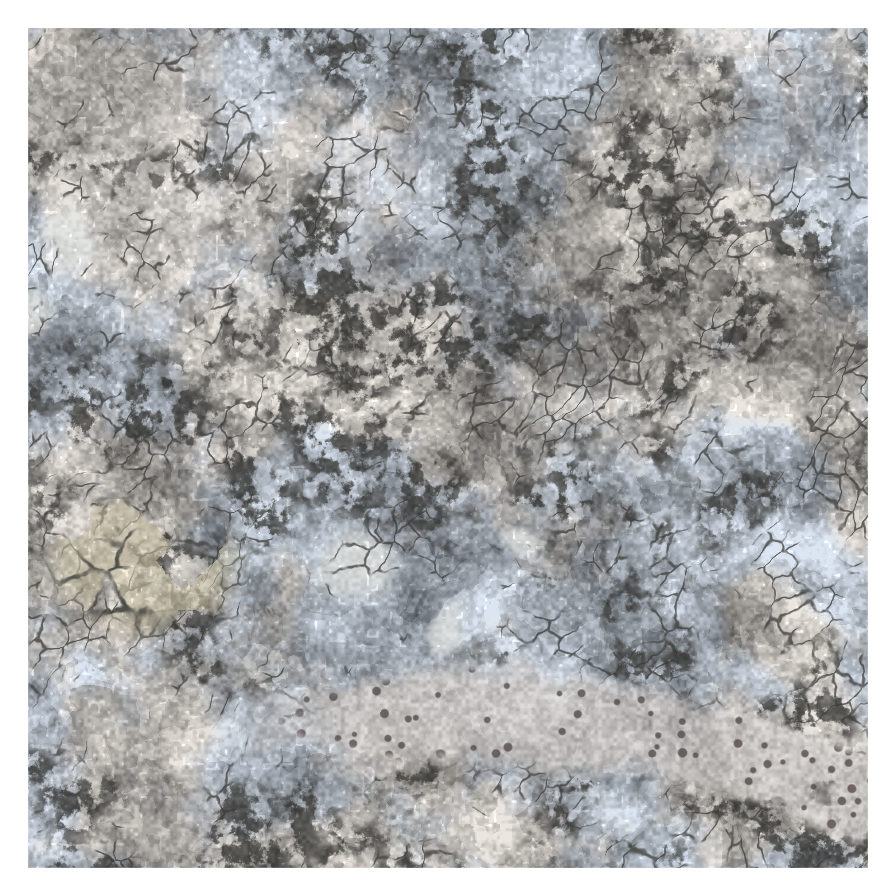
Write a Shadertoy shader that draws this texture.

```glsl
// A polished slab of blue-grey granite on a white margin.
// Layered value noise gives the clouds, cellular noise the crystals, flecks,
// cracks and garnet dots; broad masks place the pale seam and dark clusters.

const float MARGIN = 0.0315;
const float BASE_TONE = 0.695;
const float CLOUD_CONTRAST = 0.62;
const float CRYSTAL_CONTRAST = 0.13;
const float GRAIN_CONTRAST = 0.19;
const vec3 COOL_TINT = vec3(0.955, 1.0, 1.055);
const vec3 WARM_TINT = vec3(1.025, 1.0, 0.97);
const vec3 SEAM_COLOR = vec3(0.77, 0.755, 0.745);
const vec3 QUARTZ_COLOR = vec3(0.87, 0.88, 0.87);
const vec3 FLECK_COLOR = vec3(0.23, 0.23, 0.22);
const vec3 GARNET_COLOR = vec3(0.33, 0.29, 0.29);
const vec3 OCHRE_COLOR = vec3(0.72, 0.69, 0.58);

// Pale quartz pockets: centre and radius
const vec3 POCKETS[5] = vec3[5](
    vec3(0.390, 0.360, 0.042), vec3(0.505, 0.295, 0.030),
    vec3(0.040, 0.655, 0.030), vec3(0.080, 0.725, 0.038),
    vec3(0.580, 0.390, 0.026));

vec2 hash2(vec2 p) {
    vec3 h = fract(p.xyx * vec3(0.1031, 0.1030, 0.0973));
    h += dot(h, h.yzx + 33.33);
    return fract((h.xx + h.yz) * h.zy);
}

float valueNoise(vec2 p) {
    vec2 i = floor(p), f = fract(p);
    f = f * f * (3.0 - 2.0 * f);
    float bottom = mix(hash2(i).x, hash2(i + vec2(1, 0)).x, f.x);
    float top = mix(hash2(i + vec2(0, 1)).x, hash2(i + vec2(1, 1)).x, f.x);
    return mix(bottom, top, f.y);
}

float fbm(vec2 p) {
    float sum = 0.0, amp = 0.5;
    for (int i = 0; i < 5; i++) {
        sum += amp * valueNoise(p);
        p = mat2(1.6, 1.2, -1.2, 1.6) * p + 17.3;
        amp *= 0.55;
    }
    return sum / 1.055;
}

// Cellular noise: nearest distance, gap to the second nearest, cell random
vec3 cells(vec2 p) {
    vec2 base = floor(p);
    float near = 9.0, second = 9.0, id = 0.0;
    for (int y = -1; y <= 1; y++)
    for (int x = -1; x <= 1; x++) {
        vec2 c = base + vec2(x, y);
        float d = length(c + 0.1 + 0.8 * hash2(c) - p);
        if (d < near) { second = near; near = d; id = hash2(c + 71.7).y; }
        else second = min(second, d);
    }
    return vec3(near, second - near, id);
}

float spot(vec2 p, vec2 center, vec2 size) {
    vec2 d = (p - center) / size;
    return exp(-dot(d, d));
}

vec3 granite(vec2 p) {
    vec2 warp = vec2(fbm(p * 14.0), fbm(p * 14.0 + 40.0)) - 0.5;
    vec2 q = p + 0.05 * warp;

    // Broad zones
    float seamY = 0.205 - 0.42 * (p.x - 0.48) * (p.x - 0.48);
    float seamWidth = mix(0.015, 0.052, smoothstep(0.2, 0.55, p.x));
    float seam = 1.0 - smoothstep(0.6, 1.3, abs(q.y - seamY) / seamWidth);
    seam *= smoothstep(0.2, 0.42, q.x);
    float haze = spot(q, vec2(0.25, 0.80), vec2(0.22, 0.10));
    float dusk = spot(p, vec2(0.72, 0.70), vec2(0.30, 0.22))
               + 0.7 * spot(p, vec2(0.45, 0.50), vec2(0.15, 0.14));
    float broken = spot(q, vec2(0.16, 0.37), vec2(0.13, 0.085));

    // Clouds, crystals and grain
    float cloud = fbm(q * 13.0) - 0.5;
    float large = cells(q * 32.0).z - 0.5;
    float small = cells(q * 85.0 + 9.0).z - 0.5;
    float grain = valueNoise(p * 230.0) - 0.5;
    float tone = BASE_TONE + CLOUD_CONTRAST * cloud - 0.03 * dusk
               + CRYSTAL_CONTRAST * (large + small) + GRAIN_CONTRAST * grain;
    float warmth = smoothstep(0.42, 0.62, fbm(p * 7.0 + 60.0) + 0.15 * haze);
    vec3 color = clamp(tone, 0.25, 0.9) * mix(COOL_TINT, WARM_TINT, warmth);

    // Pale seam and quartz pockets
    vec3 seamTone = SEAM_COLOR + 0.16 * grain + 0.07 * small + 0.1 * cloud;
    color = mix(color, seamTone, max(0.88 * seam, 0.35 * haze));
    for (int i = 0; i < 5; i++) {
        float d = length(q + 0.02 * warp.yx - POCKETS[i].xy) / POCKETS[i].z;
        float pocket = 1.0 - smoothstep(0.45, 1.15, d);
        color = mix(color, QUARTZ_COLOR + 0.08 * grain, 0.8 * pocket);
    }

    // Dark mineral clusters broken into small grains
    float cluster = fbm(q * 11.0 + 25.0) + 0.07 * dusk - 0.25 * seam;
    float speck = fbm(p * 75.0 + 5.0) + 0.12 * small;
    float dark = smoothstep(0.48, 0.68, cluster) * smoothstep(0.42, 0.60, speck);
    color = mix(color, FLECK_COLOR + 0.12 * grain, 0.82 * dark);

    // Short slanted flecks along crystal edges
    vec2 slanted = mat2(0.8, 0.6, -0.6, 0.8) * q * vec2(44.0, 30.0);
    float edge = 1.0 - smoothstep(0.02, 0.13, cells(slanted).y);
    float gate = smoothstep(0.52, 0.66, fbm(p * 24.0 + 80.0) + 0.04 * dusk);
    color = mix(color, FLECK_COLOR, 0.75 * edge * gate * (1.0 - seam));

    // Fractured pocket with ochre shards and long cracks
    vec3 shard = cells(q * vec2(21.0, 25.0) + 3.0);
    float zone = smoothstep(0.35, 0.75, broken);
    color = mix(color, OCHRE_COLOR + 0.2 * (shard.z - 0.5) + 0.1 * grain,
                0.6 * zone * step(0.45, shard.z));
    float crack = 1.0 - smoothstep(0.03, 0.16, shard.y);
    float opening = smoothstep(0.38, 0.58, fbm(p * 17.0 + 90.0));
    color = mix(color, FLECK_COLOR, 0.85 * crack * zone * opening);

    // Garnet dots in the seam
    vec3 dot3 = cells(p * 52.0 + 0.04 * warp);
    float radius = mix(0.14, 0.27, fract(dot3.z * 7.0));
    float garnet = 1.0 - smoothstep(radius - 0.06, radius + 0.06, dot3.x);
    garnet *= step(0.68, dot3.z) * smoothstep(0.3, 0.8, seam);
    color = mix(color, GARNET_COLOR, 0.8 * garnet);

    // Bright mica glints
    float glint = smoothstep(0.80, 0.95, valueNoise(p * 190.0 + 31.0));
    return color + 0.13 * glint * (1.0 - seam);
}

void mainImage(out vec4 fragColor, in vec2 fragCoord) {
    vec2 uv = fragCoord / iResolution.xy;
    vec2 inset = abs(uv - 0.5) - (0.5 - MARGIN);
    float pixel = 1.0 / min(iResolution.x, iResolution.y);
    float outside = smoothstep(-0.5 * pixel, 0.5 * pixel, max(inset.x, inset.y));
    vec3 color = mix(granite(uv), vec3(1.0), outside);
    fragColor = vec4(clamp(color, 0.0, 1.0), 1.0);
}
```
